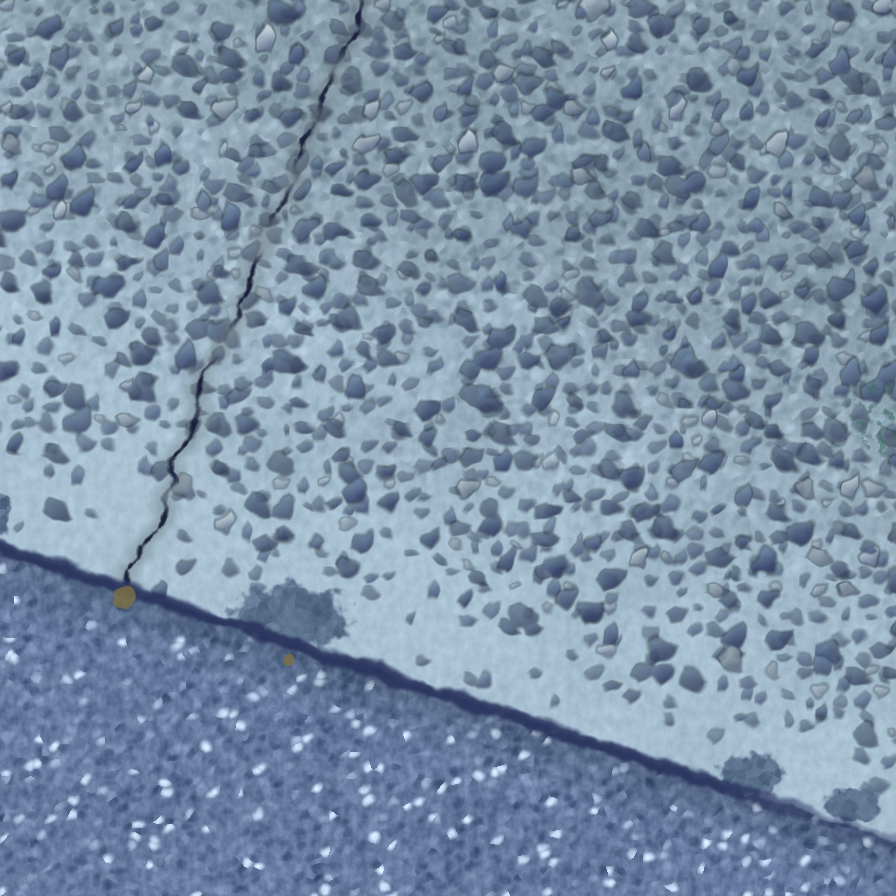
This texture is drawn by a three.js fragment shader. Its source:

```glsl
// Cracked pebbled concrete slab ending in a dark seam above blue asphalt.
#define SEAM_HEIGHT 0.391
#define SEAM_SLOPE 0.33
#define STONE_CELLS 26.0
#define CHIP_CELLS 43.0
#define GRAIN_CELLS 84.0
#define CRACK_WIDTH 0.0032
#define SOFTNESS 0.0022
#define PALE vec3(0.66, 0.76, 0.83)
#define GREY vec3(0.54, 0.63, 0.69)
#define SLATE vec3(0.32, 0.41, 0.52)
#define NAVY vec3(0.16, 0.20, 0.36)
#define ASPHALT vec3(0.39, 0.48, 0.62)

varying vec2 vUv;

vec2 hash2(vec2 p) {
  vec3 q = fract(p.xyx * vec3(0.1031, 0.1030, 0.0973));
  q += dot(q, q.yzx + 33.33);
  return fract((q.xx + q.yz) * q.zy);
}

float gradientDot(vec2 cell, vec2 offset) {
  float a = 6.2832 * hash2(cell + 17.0).x;
  return dot(vec2(cos(a), sin(a)), offset);
}

// Gradient noise, roughly -0.7 to 0.7
float noise(vec2 p) {
  vec2 i = floor(p), f = fract(p), e = vec2(1.0, 0.0);
  vec2 u = f * f * f * (f * (f * 6.0 - 15.0) + 10.0);
  float low = mix(gradientDot(i, f), gradientDot(i + e, f - e), u.x);
  float high = mix(gradientDot(i + e.yx, f - e.yx), gradientDot(i + 1.0, f - 1.0), u.x);
  return mix(low, high, u.y);
}

float fbm(vec2 p) {
  return noise(p) + 0.5 * noise(p * 2.03 + 9.1) + 0.25 * noise(p * 4.1 + 3.7);
}

float cover(float d) { return 1.0 - smoothstep(-SOFTNESS, SOFTNESS, d); }

float seamDistance(vec2 p) { return (p.y - SEAM_HEIGHT + SEAM_SLOPE * p.x) * 0.95; }

// Share of cells holding a stone: sparse by the seam, dense up and right
float stoneDensity(vec2 c) {
  float band = smoothstep(0.035, 0.2, seamDistance(c) + 0.03 * c.x);
  return band * (0.62 + 0.16 * c.x + 0.1 * c.y) + 0.06;
}

// Layer of chipped, shaded stones: colour and coverage
vec4 stones(vec2 p, float cells, float seed) {
  vec4 layer = vec4(0.0);
  vec2 base = floor(p * cells);
  for (int j = -1; j <= 1; j++) for (int i = -1; i <= 1; i++) {
    vec2 cell = base + vec2(float(i), float(j));
    vec2 place = hash2(cell + seed), kind = hash2(cell + seed + 41.0);
    vec2 form = hash2(cell + seed + 83.0);
    vec2 centre = (cell + 0.1 + 0.8 * place) / cells;
    if (kind.x > stoneDensity(centre)) continue;
    float turn = (form.x - 0.35) * 2.6, r = mix(0.2, 0.47, form.y) / cells;
    vec2 d = p - centre;
    vec2 q = mat2(cos(turn), -sin(turn), sin(turn), cos(turn)) * d;
    float shape = length(q * vec2(1.0, 1.15 + 0.8 * place.x)) - r;
    shape = max(shape, dot(q, vec2(0.6, 0.8)) - r * 0.48);
    shape = max(shape, -q.x - r * 0.72);
    float light = clamp(0.5 + dot(d, vec2(-0.35, 0.8)) / r, 0.0, 1.0);
    vec3 tone = mix(NAVY + 0.04, SLATE + vec3(0.08, 0.1, 0.11), light);
    tone = mix(tone, GREY, 0.45 * kind.y * kind.y);
    float bright = step(0.9, place.y);
    tone = mix(tone, vec3(0.78, 0.84, 0.87), bright * (0.35 + 0.65 * light));
    float rim = cover(shape - 0.0025) * 0.35;
    layer = mix(layer, vec4(SLATE, 1.0), rim);
    layer = mix(layer, vec4(tone, 1.0), cover(shape) * (0.65 + 0.35 * form.x));
  }
  return layer;
}

// Nearest grain: its random tone and its closeness
vec2 grain(vec2 p, float cells) {
  vec2 q = mat2(0.86, -0.5, 0.5, 0.86) * p * vec2(cells, cells * 0.85);
  vec2 base = floor(q);
  float nearest = 9.0, tone = 0.0;
  for (int j = -1; j <= 1; j++) for (int i = -1; i <= 1; i++) {
    vec2 cell = base + vec2(float(i), float(j)), h = hash2(cell + 7.0);
    float d = length((cell + h - q) * vec2(0.8, 1.2));
    if (d < nearest) { nearest = d; tone = hash2(cell + 61.0).x; }
  }
  return vec2(tone, 1.0 - smoothstep(0.1, 0.65, nearest));
}

float blot(vec2 p, vec2 centre, vec2 size) {
  return 1.0 - smoothstep(0.85, 1.1, length((p - centre) / size) + 0.45 * fbm(p * 45.0));
}

void main() {
  vec2 p = vUv;
  vec2 warped = p + 0.0045 * vec2(noise(p * 65.0), noise(p * 65.0 + 31.0));
  float fine = fbm(p * vec2(95.0, 75.0));
  float seam = seamDistance(p) + 0.006 * fbm(p * 32.0);
  vec2 speck = grain(warped, GRAIN_CELLS);

  // Concrete with two sizes of stone
  float wear = smoothstep(0.1, 0.75, seam + 0.12 * p.x) + 0.35 * fbm(p * 7.0);
  vec3 slab = mix(PALE, GREY, clamp(wear, 0.0, 1.0)) + 0.055 * fine;
  float roughness = smoothstep(0.08, 0.45, seam);
  slab += (speck.x - 0.55) * speck.y * 0.2 * roughness;
  vec4 chips = stones(warped, CHIP_CELLS, 11.0);
  slab = mix(slab, chips.rgb, chips.a * 0.72);
  vec4 large = stones(warped, STONE_CELLS, 137.0);
  slab = mix(slab, large.rgb, large.a * 0.92);

  // Crack climbing to the right, broken along its length
  float path = 0.14 + 0.4 * (p.y - 0.34) + 0.022 * noise(vec2(p.y * 13.0, 4.0))
    + 0.014 * noise(vec2(p.y * 42.0, 8.0));
  float side = abs(p.x - path) * 0.92;
  float gap = smoothstep(-0.3, 0.1, noise(vec2(p.y * 17.0, 2.0)) + 0.25 * (0.75 - p.y));
  slab = mix(slab, GREY * vec3(0.78, 0.74, 0.7), 0.4 * (1.0 - smoothstep(0.0, 0.022, side)));
  slab = mix(slab, NAVY * 0.65, gap * cover(side - CRACK_WIDTH * (0.7 + fine)));

  // Bare patches along the slab edge
  float patches = max(blot(p, vec2(0.325, 0.31), vec2(0.066, 0.036)),
    blot(p, vec2(0.84, 0.134), vec2(0.038, 0.025)));
  patches = max(patches, blot(p, vec2(0.955, 0.1), vec2(0.032, 0.019)));
  patches = max(patches, blot(p, vec2(0.0, 0.427), vec2(0.012, 0.025)));
  slab = mix(slab, SLATE + 0.06 * fine + 0.12 * (speck.x - 0.5), patches * 0.9);

  // Asphalt with glinting grains
  vec3 road = ASPHALT + 0.12 * fine + 0.04 * noise(p * 9.0);
  road += (speck.x - 0.5) * 0.25 * speck.y;
  road += vec3(0.3, 0.29, 0.25) * smoothstep(0.87, 0.95, speck.x) * speck.y;
  road *= 0.84 + 0.16 * smoothstep(0.0, 0.07, -seam);
  vec3 color = mix(road, slab, smoothstep(-SOFTNESS, SOFTNESS, seam));

  // Shadowed seam, then moss
  float thick = 0.008 + 0.006 * noise(vec2(p.x * 22.0, 5.0));
  float strength = 0.9 - 0.5 * smoothstep(0.78, 0.95, p.x);
  color = mix(color, NAVY, strength * (1.0 - smoothstep(thick * 0.5, thick * 1.4, abs(seam + 0.002))));
  float moss = max(blot(p, vec2(0.139, 0.333), vec2(0.012, 0.014)),
    blot(p, vec2(0.323, 0.264), vec2(0.007)));
  color = mix(color, vec3(0.5, 0.45, 0.27), moss * 0.8);
  float lichen = blot(p, vec2(0.98, 0.535), vec2(0.03, 0.045)) * smoothstep(0.1, 0.4, fine);
  color = mix(color, vec3(0.24, 0.42, 0.38), lichen * 0.6);
  gl_FragColor = vec4(clamp(color, 0.0, 1.0), 1.0);
}
```
